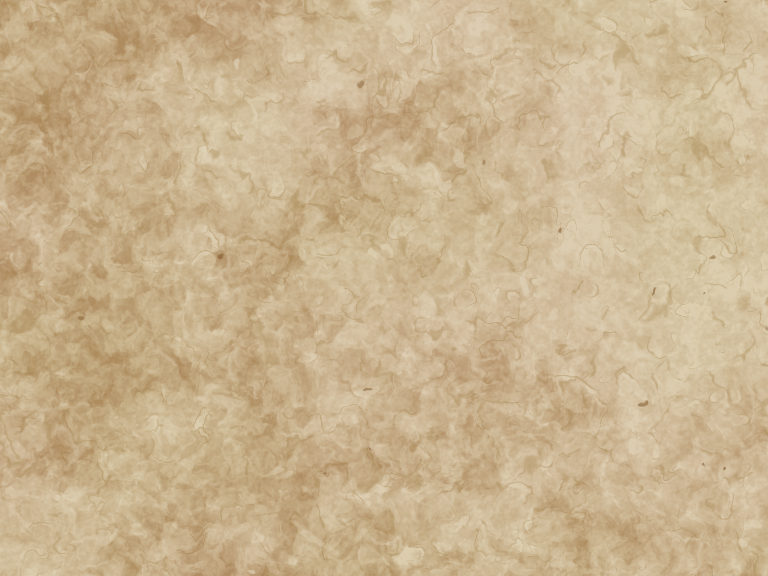
Give the GLSL for this texture, as a Shadertoy shader.

```glsl
// Polished cream limestone: slanted clouds of tan and cream, crumbly mottling,
// scattered shell fragments with thin ochre rims, short veins and a few pits.
// Built from warped value noise and a jittered grid of distorted ellipses.
const vec3 TAN   = vec3(0.710, 0.585, 0.420);
const vec3 SAND  = vec3(0.782, 0.690, 0.543);
const vec3 CREAM = vec3(0.848, 0.783, 0.663);
const vec3 OCHRE = vec3(0.630, 0.490, 0.270);
const vec3 CHALK = vec3(0.885, 0.835, 0.740);
const vec3 PIT   = vec3(0.500, 0.340, 0.160);

float hash(vec2 p) {
    vec3 q = fract(p.xyx * 0.1031);
    q += dot(q, q.yzx + 33.33);
    return fract((q.x + q.y) * q.z);
}
vec2 hash2(vec2 p) { return vec2(hash(p), hash(p + 71.7)); }

vec2 rotate(vec2 p, float angle) {
    float c = cos(angle), s = sin(angle);
    return vec2(c * p.x + s * p.y, c * p.y - s * p.x);
}

float noise(vec2 p) {
    vec2 i = floor(p), f = fract(p);
    f = f * f * (3.0 - 2.0 * f);
    float low  = mix(hash(i), hash(i + vec2(1, 0)), f.x);
    float high = mix(hash(i + vec2(0, 1)), hash(i + vec2(1, 1)), f.x);
    return mix(low, high, f.y);
}

// Layered noise, normalised to 0..1
float fbm(vec2 p, int octaves, float gain) {
    float sum = 0.0, total = 0.0, weight = 1.0;
    for (int i = 0; i < octaves; i++) {
        sum += weight * noise(p);
        total += weight;
        weight *= gain;
        p = rotate(p, 0.65) * 2.03 + 17.3;
    }
    return sum / total;
}

vec2 warp(vec2 p, float scale, float amount) {
    vec2 q = p * scale;
    return p + amount * (vec2(fbm(q, 3, 0.6), fbm(q + 43.1, 3, 0.6)) - 0.5);
}

// Hard-edged flakes, centred on zero
float flakes(vec2 p, float scale) {
    return smoothstep(0.43, 0.58, fbm(p * scale + 9.0, 3, 0.6)) - 0.5;
}

// Scattered ellipses: x = fill (pale or dark), y = broken rim, z = inner band
vec3 shells(vec2 p, float scale, float density, float lineWidth, float seed) {
    vec2 q = p * scale, id = floor(q);
    float line = lineWidth * scale;
    vec3 result = vec3(0.0);
    for (int j = -1; j <= 1; j++)
    for (int i = -1; i <= 1; i++) {
        vec2 cell = id + vec2(i, j) + seed;
        vec2 shape = hash2(cell + 19.0), kind = hash2(cell + 53.0);
        if (kind.x > density) continue;
        vec2 d = rotate(q + seed - cell - hash2(cell), 6.2832 * shape.x);
        d.y *= mix(1.1, 2.7, shape.y);
        float len = length(d);
        float edge = len - mix(0.2, 0.5, hash(cell + 97.0));
        float arc = smoothstep(-0.3, 0.7, d.x / max(len, 0.001));
        float fill = 1.0 - smoothstep(-line, line, edge);
        result.x += fill * (kind.y < 0.3 ? -0.8 : 0.4 + 0.6 * kind.y);
        result.y = max(result.y, arc * (1.0 - smoothstep(0.0, line, abs(edge))));
        result.z = max(result.z, arc * (1.0 - smoothstep(0.0, 2.0 * line, abs(edge + 2.5 * line))));
    }
    return result;
}

// Thin contour of noise, kept only in small patches
float veins(vec2 p, float scale, float width, float cover) {
    float ridge = abs(noise(p * scale) - 0.5);
    float patches = smoothstep(1.0 - cover, 1.2 - cover, noise(p * scale * 1.3 + 31.7));
    return patches * (1.0 - smoothstep(0.0, width * scale, ridge));
}

vec3 stoneColor(float tone) {
    vec3 dark = mix(TAN, SAND, clamp((tone + 0.05) / 0.5, -0.35, 1.0));
    return mix(dark, CREAM, clamp((tone - 0.45) / 0.55, 0.0, 1.2));
}

void mainImage(out vec4 fragColor, in vec2 fragCoord) {
    vec2 p = fragCoord / iResolution.y;
    vec2 bent = warp(warp(p, 14.0, 0.05), 55.0, 0.022);
    vec2 slanted = rotate(warp(bent, 5.0, 0.16), 0.5) * vec2(2.1, 3.6);

    // Broad clouds, with calmer mottling inside the cream ones
    float cloud = fbm(slanted + 5.2, 4, 0.45) - 0.5;
    float roughness = mix(1.2, 0.65, smoothstep(-0.05, 0.2, cloud));
    float mottle = fbm(bent * 14.0, 5, 0.75) - 0.5;
    float crumbs = 0.2 * flakes(bent, 24.0) + 0.18 * flakes(bent + 2.3, 52.0);
    float grain = fbm(p * 125.0, 2, 0.9) - 0.5;
    float tone = 0.51 + 1.7 * cloud + roughness * (1.1 * mottle + crumbs) + 0.42 * grain;

    // Shell fragments in three sizes
    vec2 crooked = warp(p, 26.0, 0.035);
    vec3 large  = shells(warp(crooked, 7.0, 0.08), 7.5, 0.35, 0.0032, 3.0);
    vec3 medium = shells(crooked, 15.0, 0.45, 0.0028, 40.0);
    vec3 small  = shells(crooked, 32.0, 0.45, 0.0024, 80.0);
    tone += 0.12 * large.x + 0.18 * medium.x + 0.18 * small.x;
    tone += 0.20 * large.z + 0.18 * medium.z + 0.12 * small.z;

    // Slow drift between rosy and yellowish stone
    float rosy = noise(p * 5.0 + 61.0) - 0.5;
    vec3 color = stoneColor(tone) + rosy * vec3(0.010, -0.004, 0.020);

    // Ochre rims, short ochre veins and pale threads
    float worn = smoothstep(0.35, 0.65, noise(p * 23.0 + 8.0));
    float rims = max(large.y, max(0.9 * medium.y, 0.7 * small.y));
    float cracks = max(veins(bent, 15.0, 0.0030, 0.4), veins(bent + 3.7, 29.0, 0.0028, 0.45));
    color = mix(color, OCHRE, 0.34 * max(rims * worn, cracks));
    color = mix(color, CHALK, 0.35 * veins(bent + 11.3, 21.0, 0.005, 0.45));

    // Sparse chalky shells and dark pits
    float chalk = abs(shells(crooked, 24.0, 0.02, 0.003, 130.0).x);
    float pits = abs(shells(crooked, 75.0, 0.0012, 0.002, 210.0).x);
    color = mix(color, CHALK, 0.6 * min(chalk, 1.0));
    fragColor = vec4(mix(color, PIT, 0.6 * min(pits, 1.0)), 1.0);
}
```
